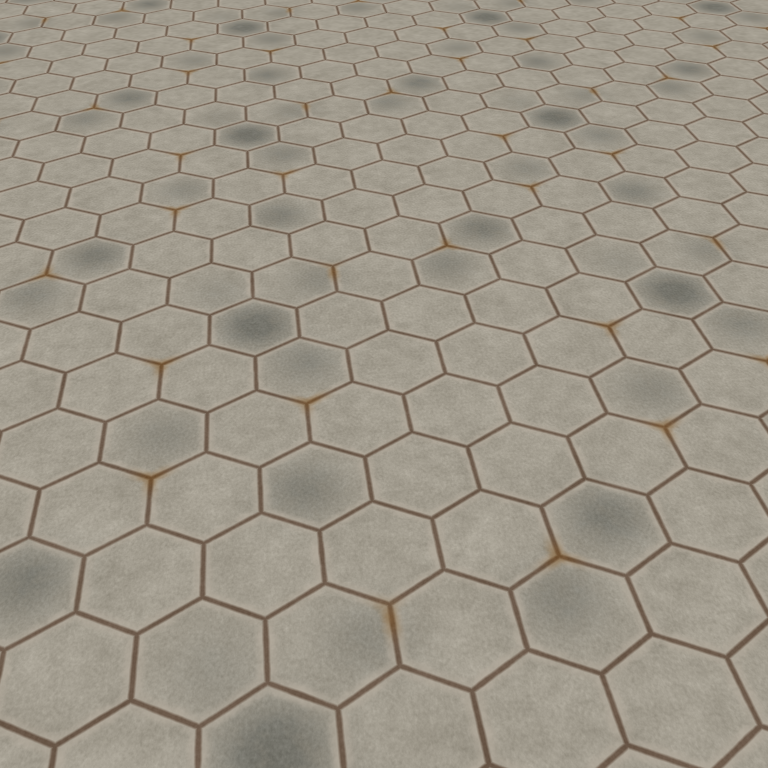
This texture is drawn by a WebGL 2 fragment shader. Its source:

```glsl
#version 300 es
precision highp float;

uniform vec2 u_resolution;
out vec4 fragColor;

// Size of the paving patch after which stains repeat
const vec2 PERIOD = vec2(5.0, 5.19615);

vec2 hashGradient(vec2 cell) {
    vec3 h = fract(cell.xyx * vec3(0.1031, 0.1030, 0.0973));
    h += dot(h, h.yzx + 33.33);
    return fract((h.xx + h.yz) * h.zy) * 2.0 - 1.0;
}

float gradientNoise(vec2 p) {
    vec2 i = floor(p), f = fract(p);
    vec2 u = f * f * f * (f * (f * 6.0 - 15.0) + 10.0);
    float a = dot(hashGradient(i), f);
    float b = dot(hashGradient(i + vec2(1, 0)), f - vec2(1, 0));
    float c = dot(hashGradient(i + vec2(0, 1)), f - vec2(0, 1));
    float d = dot(hashGradient(i + 1.0), f - 1.0);
    return mix(mix(a, b, u.x), mix(c, d, u.x), u.y);
}

// Four octaves, each fading out once it is finer than the footprint
float fbm(vec2 p, float footprint) {
    float sum = 0.0, amp = 0.6;
    for (int k = 0; k < 4; k++) {
        sum += amp * gradientNoise(p) * (1.0 - smoothstep(0.4, 1.2, footprint));
        p = mat2(1.6, 1.2, -1.2, 1.6) * p + 7.3;
        footprint *= 2.0;
        amp *= 0.6;
    }
    return sum;
}

// Offset to the nearest hexagon centre
vec2 hexOffset(vec2 p) {
    vec2 r = vec2(1.0, 1.7320508);
    vec2 a = p - r * round(p / r);
    vec2 b = p - 0.5 * r - r * round(p / r - 0.5);
    return dot(a, a) < dot(b, b) ? a : b;
}

float spot(vec2 p, vec2 centre, float radius) {
    vec2 d = p - centre;
    d -= PERIOD * round(d / PERIOD);
    return exp(-dot(d, d) / (radius * radius));
}

void main() {
    vec2 uv = gl_FragCoord.xy / u_resolution;

    // Perspective: canvas to ground, in hexagon widths
    mat3 groundToCanvas = mat3(0.174, 0.0233, 0.01664,
                               0.1148, 0.1492, 0.102,
                               0.431, 0.1641, 1.0);
    vec3 q = inverse(groundToCanvas) * vec3(uv, 1.0);
    vec2 lattice = q.xy / q.z;
    vec2 p = vec2(lattice.x + 0.5 * lattice.y, 0.8660254 * lattice.y);
    vec2 px = dFdx(p), py = dFdy(p);
    float footprint = 0.6 * length(vec2(length(px), length(py)));

    // Distance to the nearest joint, and its width on the canvas
    vec2 g = hexOffset(p);
    vec2 slant = vec2(0.5, 0.8660254) * mix(vec2(-1), vec2(1), step(0.0, g));
    bool upright = abs(g.x) > dot(g, slant);
    vec2 normal = upright ? vec2(1, 0) : slant;
    float edge = 0.5 - max(abs(g.x), dot(g, slant));
    float aa = length(vec2(dot(px, normal), dot(py, normal))) + 0.006;

    // Worn concrete: broad clouds, blotches and grain
    float clouds = fbm(p * 1.7 + 3.1, footprint * 1.7);
    float blotches = fbm(p * 6.0, footprint * 6.0);
    float grain = fbm(p * vec2(34.0, 26.0), footprint * 30.0);
    vec3 color = vec3(0.635, 0.612, 0.56);
    color += 0.07 * clouds + 0.07 * blotches + 0.09 * grain;

    // Damp stains: centre and strength
    vec3 stains[9] = vec3[9](
        vec3(2.55, 0.95, 1.0), vec3(-0.1, 1.68, 0.85), vec3(-0.45, 4.35, 0.85),
        vec3(0.05, 3.58, 0.7), vec3(1.9, 0.15, 0.7), vec3(-1.4, 2.6, 0.6),
        vec3(0.3, 0.0, 0.55), vec3(-0.5, -0.87, 0.65), vec3(-0.9, -0.1, 0.35));
    float damp = 0.0;
    for (int k = 0; k < 9; k++) {
        float inside = 1.0 - 0.6 * smoothstep(0.0, 0.1, 0.02 - edge + 0.05);
        damp += stains[k].z * inside * spot(p, stains[k].xy, 0.36);
    }
    damp *= clamp(1.0 + 0.9 * blotches + 0.5 * clouds, 0.3, 1.6);
    color -= vec3(0.145, 0.13, 0.115) * min(damp, 1.2);

    // Pale worn rim
    float rim = 1.0 - smoothstep(0.03, 0.11 + 0.05 * blotches, edge);
    color = mix(color, vec3(0.70, 0.665, 0.61), rim * (0.62 + 0.6 * blotches));

    // Rust spreading from the joints
    vec2 rustSpots[5] = vec2[5](vec2(0.45, 0.15), vec2(2.0, 0.58),
        vec2(-1.5, 2.02), vec2(-1.5, 3.75), vec2(0.04, 2.93));
    float rust = 0.0;
    for (int k = 0; k < 5; k++) rust += spot(p, rustSpots[k], 0.17);
    rust *= 1.0 - smoothstep(0.01, 0.11, edge + 0.06 * blotches);
    color = mix(color, vec3(0.53, 0.40, 0.24), 0.65 * min(rust, 1.0));

    // Earth joints
    float halfWidth = 0.021 + 0.008 * blotches;
    float joint = 1.0 - smoothstep(halfWidth - aa, halfWidth + aa, edge);
    joint *= min(1.0, 0.055 / aa);
    vec3 earth = mix(vec3(0.40, 0.325, 0.265), vec3(0.44, 0.30, 0.15), 0.7 * min(rust, 1.0));
    color = mix(color, earth + 0.08 * clouds + 0.06 * grain, 0.92 * joint);

    fragColor = vec4(clamp(color, 0.0, 1.0), 1.0);
}
```
